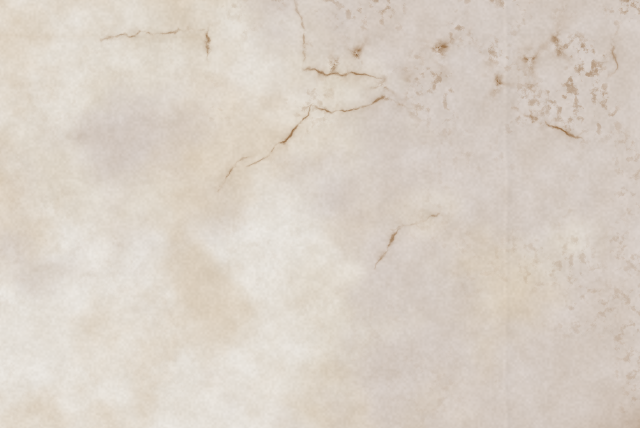
Give the GLSL for this texture, as a Shadertoy shader.

```glsl
// Aged cream paper with soft mottling, fine grain, faint broken cracks and small stains.

float hash(vec2 p) {
    vec3 q = fract(p.xyx * 0.1031);
    q += dot(q, q.yzx + 33.33);
    return fract((q.x + q.y) * q.z);
}

float noise(vec2 p) {
    vec2 i = floor(p), f = fract(p);
    f = f * f * (3.0 - 2.0 * f);
    return mix(mix(hash(i), hash(i + vec2(1, 0)), f.x),
               mix(hash(i + vec2(0, 1)), hash(i + vec2(1, 1)), f.x), f.y);
}

float fbm(vec2 p) {
    float sum = 0.0, amp = 0.52;
    for (int i = 0; i < 5; i++) {
        sum += amp * noise(p);
        p = mat2(1.6, 1.2, -1.2, 1.6) * p + 11.3;
        amp *= 0.5;
    }
    return sum;
}

// Thin core, fading at both ends, with a soft absorbed halo
float crack(vec2 p, vec2 a, vec2 b, float strength) {
    vec2 along = b - a;
    float t = clamp(dot(p - a, along) / dot(along, along), 0.0, 1.0);
    float d = length(p - a - along * t);
    float taper = 0.35 + 0.65 * smoothstep(0.0, 0.3, t) * smoothstep(1.0, 0.7, t);
    return strength * taper * (0.7 * exp(-d * d / 0.000008) + 0.4 * exp(-d / 0.007));
}

// Dark knots with crooked rays, scattered over the upper right
float stains(vec2 p) {
    float sum = 0.0;
    for (int i = 0; i < 9; i++) {
        float k = float(i);
        vec2 center = vec2(0.77 + 0.066 * k, 0.78 + 0.14 * hash(vec2(k, 4.7)));
        vec2 d = p - center;
        float r = length(d * vec2(1.2, 0.8));
        float size = mix(0.008, 0.016, hash(vec2(k, 9.1)));
        float rays = pow(abs(cos(1.5 * atan(d.y, d.x) + k * 2.1)), 8.0);
        sum += 0.75 * exp(-r * r / (size * size)) + 0.7 * rays * exp(-r / (1.5 * size));
    }
    return sum;
}

void mainImage(out vec4 fragColor, in vec2 fragCoord) {
    vec2 p = fragCoord / iResolution.y;
    vec3 cream = vec3(0.872, 0.840, 0.792);
    vec3 pale = vec3(0.898, 0.878, 0.848);
    vec3 grey = vec3(0.826, 0.786, 0.757);
    vec3 sand = vec3(0.842, 0.782, 0.703);
    vec3 brown = vec3(0.57, 0.41, 0.25);

    // Broad mottling: pale at the left, grey at the right, sand at the top
    float top = smoothstep(0.65, 1.0, p.y);
    float light = fbm(p * 3.2 + 3.0) + 0.38 * (0.55 - p.x) - 0.15 * top;
    float dull = fbm(p * 3.0 + 17.0) + 0.36 * (p.x - 0.75);
    float warm = fbm(p * 4.5 + 31.0) + 0.14 * top;
    vec3 color = mix(cream, pale, smoothstep(0.38, 0.66, light));
    color = mix(color, sand, 0.65 * smoothstep(0.46, 0.74, warm));
    color = mix(color, grey, 0.9 * smoothstep(0.42, 0.68, dull));

    // Fine blotches where the paper has yellowed
    float blotch = fbm(p * 22.0 + 47.0);
    color -= vec3(0.045, 0.062, 0.085) * (blotch - 0.5);

    // Soft wrinkles lit from the upper left
    vec2 w = p * 6.0 + 53.0;
    color += 0.06 * (fbm(w) - fbm(w + vec2(-0.12, 0.12)));

    // Straight folds
    float bend = 0.008 * (noise(p * 9.0) - 0.5);
    float foldX = p.x - 1.18 + bend;
    float foldY = p.y - 0.916 + bend;
    color += 0.016 * exp(-foldX * foldX / 0.00002);
    color -= 0.016 * exp(-abs(foldX - 0.008) / 0.012);
    float leftSide = smoothstep(0.55, 0.45, p.x);
    color -= vec3(0.02, 0.028, 0.038) * leftSide * exp(-abs(foldY) / 0.012);

    // Jagged cracks, broken into dashes by noise
    vec2 q = p + 0.07 * (vec2(fbm(p * 9.0), fbm(p * 9.0 + 71.0)) - 0.5);
    q += 0.016 * (vec2(fbm(p * 45.0), fbm(p * 45.0 + 29.0)) - 0.5);
    float marks = crack(q, vec2(0.51, 0.54), vec2(0.58, 0.64), 0.6);
    marks = max(marks, crack(q, vec2(0.59, 0.61), vec2(0.735, 0.75), 0.75));
    marks = max(marks, crack(q, vec2(0.71, 0.745), vec2(0.98, 0.745), 0.6));
    marks = max(marks, crack(q, vec2(0.87, 0.36), vec2(0.95, 0.46), 0.6));
    marks = max(marks, crack(q, vec2(0.93, 0.45), vec2(1.03, 0.50), 0.55));
    marks = max(marks, crack(q, vec2(0.70, 0.85), vec2(0.90, 0.815), 0.65));
    marks = max(marks, crack(q, vec2(0.69, 0.99), vec2(0.71, 0.85), 0.35));
    marks = max(marks, crack(q, vec2(1.20, 0.74), vec2(1.38, 0.665), 0.7));
    marks = max(marks, crack(q, vec2(0.24, 0.918), vec2(0.49, 0.925), 0.5));
    marks = max(marks, crack(q, vec2(0.50, 0.94), vec2(0.49, 0.85), 0.6));
    marks = max(marks, crack(q, vec2(1.44, 0.94), vec2(1.41, 0.81), 0.4));
    marks *= 0.15 + 0.95 * smoothstep(0.3, 0.66, fbm(p * 42.0 + 5.0));

    // Ragged stains and tiny specks, denser toward the top and right
    marks += stains(q) * smoothstep(0.25, 0.7, fbm(p * 55.0 + 3.0));
    float zone = smoothstep(0.6, 0.9, p.y) * smoothstep(0.35, 0.75, p.x)
               + 0.45 * smoothstep(0.9, 1.4, p.x) + 0.12;
    float patches = smoothstep(0.4, 0.65, fbm(p * 8.0 + 83.0));
    marks += 0.32 * zone * patches * smoothstep(0.5, 0.8, fbm(p * 75.0 + 9.0));
    float corner = length((p - vec2(1.5, 0.0)) * vec2(0.8, 1.5));
    marks += 0.3 * exp(-corner / 0.07);
    color = mix(color, brown, clamp(marks, 0.0, 0.85));

    // Paper grain
    float grain = noise(p * 185.0) + 0.5 * noise(p * 95.0 + 40.0) - 0.75;
    color += grain * vec3(0.027, 0.029, 0.033);

    fragColor = vec4(clamp(color, 0.0, 1.0), 1.0);
}
```
